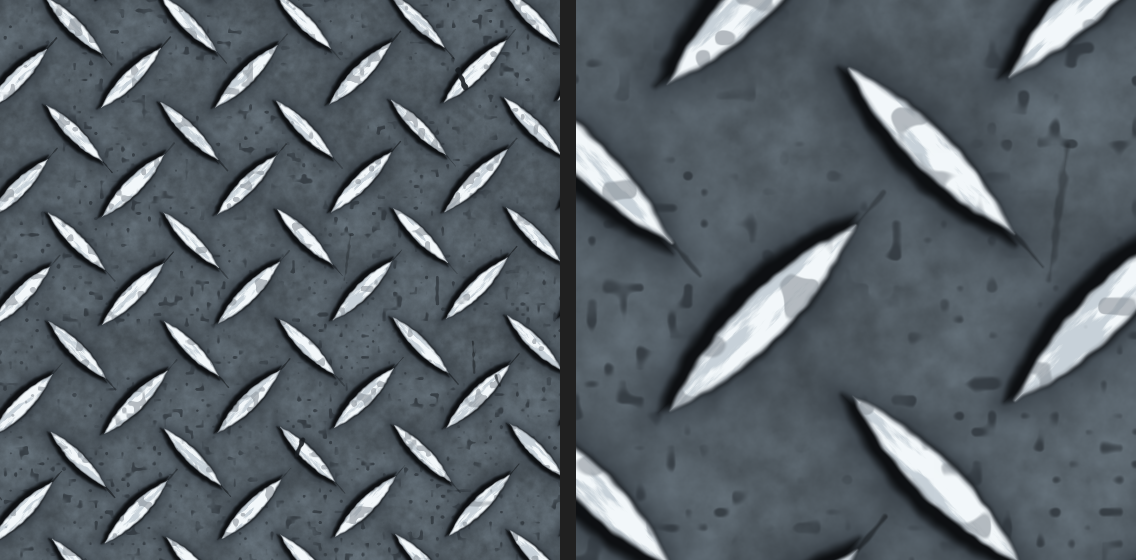
Left, the full canvas; right, a detail of the centre.
A three.js fragment shader for this texture:

```glsl
// Worn steel tread plate: raised lens-shaped bars leaning alternately left and right.
// Two slightly skewed lattices place the bars as lens distance functions, each with
// a dark rim and soft shadow; layered value noise adds mottling, pits and wear.

varying vec2 vUv;

const vec2 STEP_ACROSS = vec2(0.2044, 0.0035);
const vec2 STEP_UP = vec2(-0.0022, 0.1935);
const vec2 RISING_ORIGIN = vec2(0.2344, 0.8607);
const vec2 FALLING_ORIGIN = vec2(0.1340, 0.7617);
const vec2 RISING_SIZE = vec2(0.0770, 0.0138);   // half length, half width
const vec2 FALLING_SIZE = vec2(0.0700, 0.0118);
const vec2 RIM_SCALE = vec2(1.07, 1.42);
const float RIM_SHIFT = 0.0042;
const float SHADOW_REACH = 0.011;
const float EDGE = 0.0016;

const vec3 STEEL = vec3(0.33, 0.37, 0.40);
const vec3 SHADOW = vec3(0.19, 0.22, 0.25);
const vec3 BLACK = vec3(0.05, 0.06, 0.07);
const vec3 WORN = vec3(0.54, 0.57, 0.60);
const vec3 SILVER = vec3(0.78, 0.82, 0.85);
const vec3 SHINE = vec3(0.95, 0.97, 0.98);

float hash(vec2 p) {
  vec3 q = fract(p.xyx * 0.1031);
  q += dot(q, q.yzx + 33.33);
  return fract((q.x + q.y) * q.z);
}

float noise(vec2 p) {
  vec2 i = floor(p), f = fract(p);
  f = f * f * (3.0 - 2.0 * f);
  return mix(mix(hash(i), hash(i + vec2(1.0, 0.0)), f.x),
             mix(hash(i + vec2(0.0, 1.0)), hash(i + 1.0), f.x), f.y);
}

float fbm(vec2 p) {
  float sum = 0.0, gain = 0.5;
  for (int i = 0; i < 5; i++) {
    sum += gain * noise(p);
    p = mat2(1.6, 1.2, -1.2, 1.6) * p + 7.3;
    gain *= 0.5;
  }
  return sum;
}

float cross2(vec2 a, vec2 b) { return a.x * b.y - a.y * b.x; }

// Signed distance to a pointed lens lying along x
float lens(vec2 p, vec2 size) {
  p = abs(p);
  float radius = dot(size, size) / (2.0 * size.y);
  float offset = radius - size.y;
  return (p.x - size.x) * offset > p.y * size.x
    ? length(p - vec2(size.x, 0.0))
    : length(p + vec2(0.0, offset)) - radius;
}

float segment(vec2 p, vec2 a, vec2 b) {
  vec2 d = b - a;
  return length(p - a - d * clamp(dot(p - a, d) / dot(d, d), 0.0, 1.0));
}

// Soft stroke with a ragged outline
float stroke(vec2 p, vec2 a, vec2 b, float width) {
  float d = segment(p, a, b) + 0.004 * (noise(p * 150.0) - 0.5);
  return 1.0 - smoothstep(width - EDGE, width + EDGE, d);
}

// Lean is 1 for rising bars and -1 for falling bars
vec3 addBars(vec3 color, vec2 p, vec2 origin, float lean, vec2 size) {
  vec2 q = p - origin;
  vec2 id = floor(vec2(cross2(q, STEP_UP), cross2(STEP_ACROSS, q))
                  / cross2(STEP_ACROSS, STEP_UP) + 0.5);
  q -= id.x * STEP_ACROSS + id.y * STEP_UP;
  float seed = hash(id + 20.0 + 31.0 * lean);
  q += 0.003 * (vec2(seed, fract(seed * 17.0)) - 0.5);
  size *= 0.97 + 0.07 * fract(seed * 7.0);

  // Local axes: x runs along the bar, y points to its left flank
  vec2 axis = normalize(vec2(1.0, lean));
  vec2 local = vec2(dot(q, axis), lean * dot(q, vec2(-axis.y, axis.x)));
  float rough = 0.0018 * (noise(p * 130.0) - 0.5);
  float rim = lens(local - vec2(0.0, RIM_SHIFT), size * RIM_SCALE) + rough;
  float top = lens(local, size) + rough;

  // Shadow, hairline beyond the tip, and black rim
  color = mix(color, SHADOW, 0.8 * exp(-max(rim, 0.0) / SHADOW_REACH));
  float tail = segment(local, vec2(size.x, 0.0), vec2(size.x + 0.026, 0.002)) + rough;
  color = mix(color, BLACK, (0.25 + 0.35 * seed) * (1.0 - smoothstep(0.0, 0.0022, tail)));
  color = mix(color, BLACK, 1.0 - smoothstep(-0.004, 0.004, rim));

  // Polished top with streaks along its length
  float streak = fbm(vec2(local.x * 35.0, local.y * 160.0) + seed * 90.0);
  float polish = streak - 0.10 * local.y / size.y - 0.06 * seed;
  vec3 metal = mix(SILVER, SHINE, smoothstep(0.32, 0.52, polish));
  metal = mix(metal, WORN, 0.7 * smoothstep(-0.0035, 0.0, top));
  metal = mix(metal, WORN, 0.6 * smoothstep(0.64, 0.76, noise(p * 85.0 + seed * 9.0)));
  return mix(color, metal, 1.0 - smoothstep(-EDGE, EDGE, top));
}

void main() {
  // Mottled plate with grain and dark pits
  float mottle = fbm(vUv * 13.0), grain = fbm(vUv * 75.0 + 11.0);
  vec3 color = STEEL * (0.66 + 0.38 * mottle + 0.36 * grain);
  float pits = smoothstep(0.74, 0.92, noise(vUv * 105.0 + 4.0)) * smoothstep(0.35, 0.6, mottle);
  color = mix(color, SHADOW * 0.75, 0.65 * pits);
  color = mix(color, BLACK, 0.3 * stroke(vUv, vec2(0.626, 0.58), vec2(0.615, 0.50), 0.001));
  color = mix(color, BLACK, 0.5 * stroke(vUv, vec2(0.844, 0.39), vec2(0.847, 0.335), 0.0015));

  color = addBars(color, vUv, FALLING_ORIGIN, -1.0, FALLING_SIZE);
  color = addBars(color, vUv, RISING_ORIGIN, 1.0, RISING_SIZE);

  // Gouges across damaged bars
  float gouge = stroke(vUv, vec2(0.818, 0.876), vec2(0.832, 0.842), 0.0042);
  gouge = max(gouge, stroke(vUv, vec2(0.541, 0.216), vec2(0.529, 0.187), 0.0042));
  gouge = max(gouge, 0.7 * stroke(vUv, vec2(0.885, 0.328), vec2(0.892, 0.312), 0.0022));
  color = mix(color, BLACK * 1.8, 0.9 * gouge);
  gl_FragColor = vec4(color, 1.0);
}
```
